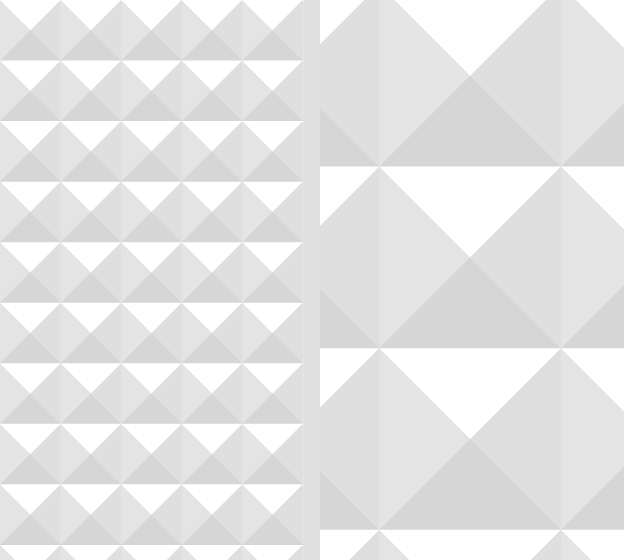
Left, the full canvas; right, a detail of the centre.
Give the GLSL for this pattern, as a WebGL 2 fragment shader.

```glsl
#version 300 es
precision highp float;
// Grid of square pyramids seen from above, about five across and nine down.
// The diagonals of each square cell part four flat facets, each with its own
// shade; edges are smoothed by averaging a 4 x 4 grid of samples per pixel.

uniform vec2 u_resolution;
out vec4 fragColor;

// Shade of the facet at p, in cells, with y pointing down
float facetShade(vec2 p) {
  vec2 q = fract(p) - 0.5;
  if (abs(q.y) > abs(q.x)) {
    return q.y < 0.0 ? 1.0 : 0.839;   // lit top, shaded bottom
  }
  return q.x < 0.0 ? 0.894 : 0.875;   // left, right
}

void main() {
  // Cells are sized by the canvas width and start at the top left corner
  float cellsPerPixel = 5.021 / u_resolution.x;
  float shade = 0.0;

  for (int j = 0; j < 4; j++) {
    for (int i = 0; i < 4; i++) {
      vec2 offset = (vec2(i, j) + 0.5) / 4.0 - 0.5;
      vec2 pos = gl_FragCoord.xy + offset;
      pos.y = u_resolution.y - pos.y;
      shade += facetShade(pos * cellsPerPixel);
    }
  }
  fragColor = vec4(vec3(shade / 16.0), 1.0);
}
```
